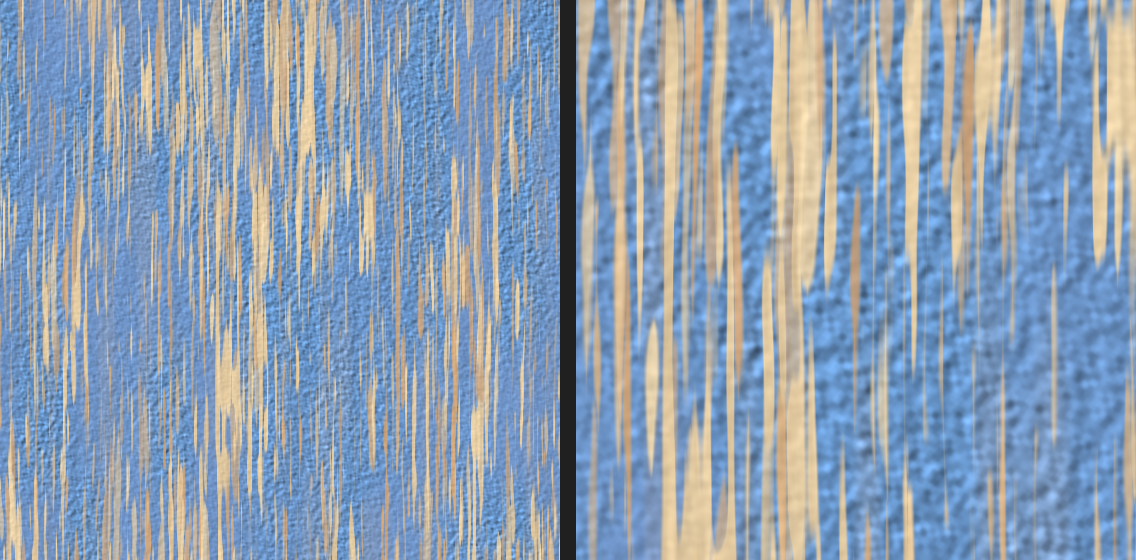
Left, the full canvas; right, a detail of the centre.
Write a Shadertoy shader that draws this texture.

```glsl
// Weathered blue paint on wood: finely embossed paint, worn away along the
// vertical grain. Layers of tapered slivers and stretched noise expose the
// tan and cream wood; a slope of fine noise lights the paint.

float hash(vec2 p) {
    vec3 q = fract(vec3(p.xyx) * 0.1031);
    q += dot(q, q.yzx + 33.33);
    return fract((q.x + q.y) * q.z);
}

float noise(vec2 p) {
    vec2 i = floor(p), f = fract(p);
    f = f * f * f * (f * (f * 6.0 - 15.0) + 10.0);
    return mix(mix(hash(i), hash(i + vec2(1, 0)), f.x),
               mix(hash(i + vec2(0, 1)), hash(i + vec2(1, 1)), f.x), f.y);
}

float paintHeight(vec2 p) {
    p = mat2(0.8, 0.6, -0.6, 0.8) * p;
    return 0.6 * noise(p * 135.0) + 0.4 * noise(p * 250.0 + 7.0);
}

// One tapered sliver per cell: x is its coverage, y its random tone
vec2 slivers(vec2 p, float columns, float rows, float seed, float wear) {
    float column = floor(p.x * columns);
    float y = p.y * rows + 9.0 * hash(vec2(column, seed));
    vec2 cell = vec2(column, floor(y) + seed * 17.0);
    float size = hash(cell + 3.1);
    float along = (fract(y) - 0.5) * 2.0 / mix(0.45, 0.98, hash(cell + 5.7));
    float lean = 0.16 * along * (hash(cell + 2.6) - 0.5);
    float center = 0.5 + 0.25 * (hash(cell + 8.3) - 0.5) + lean;
    float taper = 1.0 - along * along * abs(along);
    float halfWidth = mix(0.1, 0.3, size * size) * taper * wear;
    float ragged = 0.0045 * (noise(p * vec2(190, 18) + seed) - 0.5);
    float inside = (halfWidth - abs(fract(p.x * columns) - center)) / columns + ragged;
    float present = step(hash(cell + 1.9), 0.43);
    float opacity = mix(0.6, 1.0, hash(cell + 6.4));
    float body = smoothstep(-0.0014, 0.0018, inside) * smoothstep(1.03, 0.85, abs(along));
    return vec2(body * present * opacity, hash(cell + 4.2));
}

void mainImage(out vec4 fragColor, in vec2 fragCoord) {
    vec2 uv = fragCoord / iResolution.y;

    // Very slight bends of the wood grain
    vec2 p = uv + 2.0;
    p.x += 0.006 * (noise(uv * vec2(7, 4)) - 0.5)
         + 0.002 * (noise(uv * vec2(45, 14) + 5.0) - 0.5);

    // Blue paint with patches of stronger and weaker relief
    float rough = smoothstep(0.15, 0.85, noise(p * vec2(13, 4) + 30.0));
    vec2 toLight = vec2(-0.0019, 0.0017);
    float relief = paintHeight(uv - toLight) - paintHeight(uv + toLight);
    vec3 paint = mix(vec3(0.435, 0.575, 0.775), vec3(0.39, 0.565, 0.765), rough);
    paint *= 0.97 + 0.06 * noise(p * vec2(60, 5));
    float thin = smoothstep(0.6, 0.95, noise(p * vec2(55, 3) + 11.0));
    paint = mix(paint, vec3(0.58, 0.61, 0.68), 0.35 * thin);
    paint *= 1.0 + relief * mix(0.24, 0.58, rough);

    // Slivers of bare wood, from broad and long to fine and short
    float patches = 0.65 * noise(p * vec2(9, 2.5) + 50.0) + 0.35 * noise(p * vec2(24, 5));
    float wear = mix(0.25, 1.6, smoothstep(0.15, 0.85, patches));
    float bare = 0.0, tone = 0.5;
    for (int i = 0; i < 5; i++) {
        float k = float(i);
        vec2 sliver = slivers(p + 0.137 * k, 40.0 + 13.0 * k, 1.7 + 0.8 * k, k + 1.0, wear);
        tone = mix(tone, sliver.y, sliver.x);
        bare = max(bare, sliver.x);
    }

    // Frayed clusters of pale fibres
    float fibres = 0.6 * noise(p * vec2(105, 3.5)) + 0.4 * noise(p * vec2(225, 13));
    float frayed = smoothstep(0.71, 0.83, fibres + 0.42 * (patches - 0.5));
    tone = mix(tone, 0.9, 0.7 * frayed);
    bare = max(bare, 0.95 * frayed);

    // Wood colour, with fine grain and a trace of the relief
    vec3 wood = mix(vec3(0.83, 0.65, 0.47), vec3(0.93, 0.83, 0.65),
                    smoothstep(0.15, 0.95, tone));
    wood *= 0.94 + 0.12 * noise(p * vec2(230, 12) + 19.0);
    wood *= 1.0 + 0.1 * relief;

    fragColor = vec4(mix(paint, wood, bare), 1.0);
}
```
